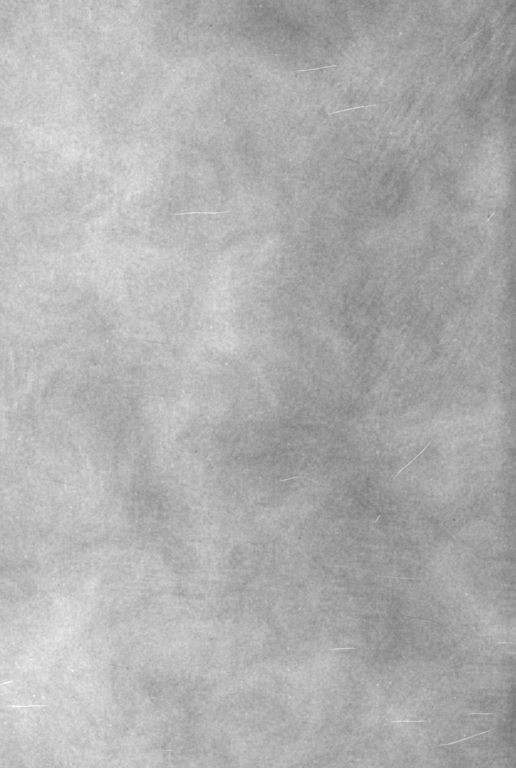
Give the GLSL for this texture, as a Shadertoy shader.

```glsl
// Worn grey plaster: broad light falloff and warped clouds of gradient noise,
// overlaid with mottling, brushed streaks, fine grain, specks and scratches.
// All lengths are in canvas heights, with the origin at the lower left.

const float MEAN_TONE = 0.685;
const int SCRATCH_COUNT = 34;

vec2 hash22(vec2 p) {
    vec3 q = fract(p.xyx * vec3(0.1031, 0.1030, 0.0973));
    q += dot(q, q.yzx + 33.33);
    return fract((q.xx + q.yz) * q.zy);
}

mat2 rotation(float angle) {
    float c = cos(angle), s = sin(angle);
    return mat2(c, -s, s, c);
}

float cornerSlope(vec2 cell, vec2 corner, vec2 f) {
    return dot(hash22(cell + corner) * 2.0 - 1.0, f - corner);
}

float gradientNoise(vec2 p) {
    vec2 cell = floor(p), f = fract(p);
    vec2 u = f * f * f * (f * (f * 6.0 - 15.0) + 10.0);
    float low = mix(cornerSlope(cell, vec2(0, 0), f), cornerSlope(cell, vec2(1, 0), f), u.x);
    float high = mix(cornerSlope(cell, vec2(0, 1), f), cornerSlope(cell, vec2(1, 1), f), u.x);
    return mix(low, high, u.y);
}

float fbm(vec2 p, int octaves, float gain) {
    float sum = 0.0, amplitude = 1.0;
    mat2 turn = rotation(0.65);
    for (int i = 0; i < octaves; i++) {
        sum += amplitude * gradientNoise(p);
        p = turn * p * 2.03 + 17.3;
        amplitude *= gain;
    }
    return sum;
}

float softSpot(vec2 p, vec2 center, vec2 radius) {
    vec2 d = (p - center) / radius;
    return exp(-dot(d, d));
}

// Noise drawn out along one direction, like dry brush marks.
float streaks(vec2 p, float angle, float fineness) {
    vec2 q = rotation(angle) * p;
    return fbm(q * fineness * vec2(0.12, 1.0), 2, 0.6);
}

float broadLight(vec2 p) {
    float light = mix(0.055, -0.065, smoothstep(0.0, 0.67, p.x));
    light += 0.060 * softSpot(p, vec2(0.14, 0.77), vec2(0.16, 0.20));
    light += 0.060 * softSpot(p, vec2(0.12, 0.12), vec2(0.28, 0.14));
    light -= 0.075 * softSpot(p, vec2(0.13, 0.44), vec2(0.09, 0.07));
    light -= 0.055 * softSpot(p, vec2(0.42, 0.38), vec2(0.12, 0.09));
    light -= 0.060 * softSpot(p, vec2(0.53, 0.17), vec2(0.08, 0.07));
    light -= 0.060 * softSpot(p, vec2(0.41, 0.98), vec2(0.14, 0.05));
    return light;
}

float brushing(vec2 p) {
    float patches = smoothstep(-0.15, 0.3, gradientNoise(p * 5.0 + 41.0));
    float right = smoothstep(0.25, 0.5, p.x) * smoothstep(0.3, 0.6, p.y);
    float bottom = 1.0 - smoothstep(0.15, 0.45, p.y);
    float left = (1.0 - smoothstep(0.15, 0.4, p.x)) * (1.0 - bottom);
    return patches * (right * streaks(p, 1.0, 150.0)
        + bottom * streaks(p, -0.06, 140.0) + left * streaks(p, 1.5, 130.0));
}

// Small round dots, present in a few cells of a jittered grid.
float specks(vec2 p, float density, float share, float pixel) {
    vec2 cell = floor(p * density);
    vec2 center = (cell + 0.3 + 0.4 * hash22(cell)) / density;
    vec2 pick = hash22(cell + 91.0);
    float radius = mix(0.0006, 0.0016, pick.y);
    float dotMask = 1.0 - smoothstep(radius - pixel * 0.5, radius + pixel, length(p - center));
    return dotMask * step(pick.x, share);
}

float scratches(vec2 p, vec2 canvas, float pixel) {
    float sum = 0.0;
    for (int i = 0; i < SCRATCH_COUNT; i++) {
        vec2 place = hash22(vec2(float(i), 7.0));
        vec2 shape = hash22(vec2(float(i), 23.0));
        vec2 center = vec2(place.x, pow(place.y, 1.25)) * canvas;
        float angle = mix(-0.25, 0.3, shape.x) + step(0.7, place.x) * step(0.4, place.y) * 0.7;
        float halfLength = mix(0.008, 0.055, shape.y * shape.y);
        vec2 q = rotation(angle) * (p - center);
        q.y += 0.004 * gradientNoise(vec2(q.x * 25.0, float(i) * 3.7));
        float line = 1.0 - smoothstep(0.0003, 0.0006 + pixel * 0.7, abs(q.y));
        float taper = 1.0 - smoothstep(0.4, 1.0, abs(q.x) / halfLength);
        sum += line * taper * mix(-0.05, 0.12, smoothstep(0.1, 0.5, shape.x));
    }
    return sum;
}

void mainImage(out vec4 fragColor, in vec2 fragCoord) {
    float pixel = 1.0 / iResolution.y;
    vec2 p = fragCoord * pixel;
    vec2 canvas = iResolution.xy * pixel;

    // Clouds, bent by a slower noise
    vec2 bend = vec2(fbm(p * 5.0 + 3.0, 3, 0.5), fbm(p * 5.0 + 29.0, 3, 0.5));
    float clouds = fbm(p * 5.5 + bend * 0.45 + 11.0, 6, 0.6);
    float mottling = fbm(p * 45.0 + bend * 2.0, 3, 0.65);
    float grain = gradientNoise(p * 170.0) + gradientNoise(p * 310.0 + 57.0);

    float tone = MEAN_TONE + broadLight(p);
    tone += 0.15 * clouds + 0.045 * mottling + 0.065 * grain + 0.07 * brushing(p);

    // Surface wear and the shaded right edge
    tone += 0.08 * specks(p, 60.0, 0.07, pixel) - 0.09 * specks(p + 5.0, 45.0, 0.03, pixel);
    tone += scratches(p, canvas, pixel);
    tone -= 0.06 * smoothstep(0.03, 0.0, canvas.x - p.x);

    fragColor = vec4(vec3(clamp(tone, 0.0, 1.0)), 1.0);
}
```
